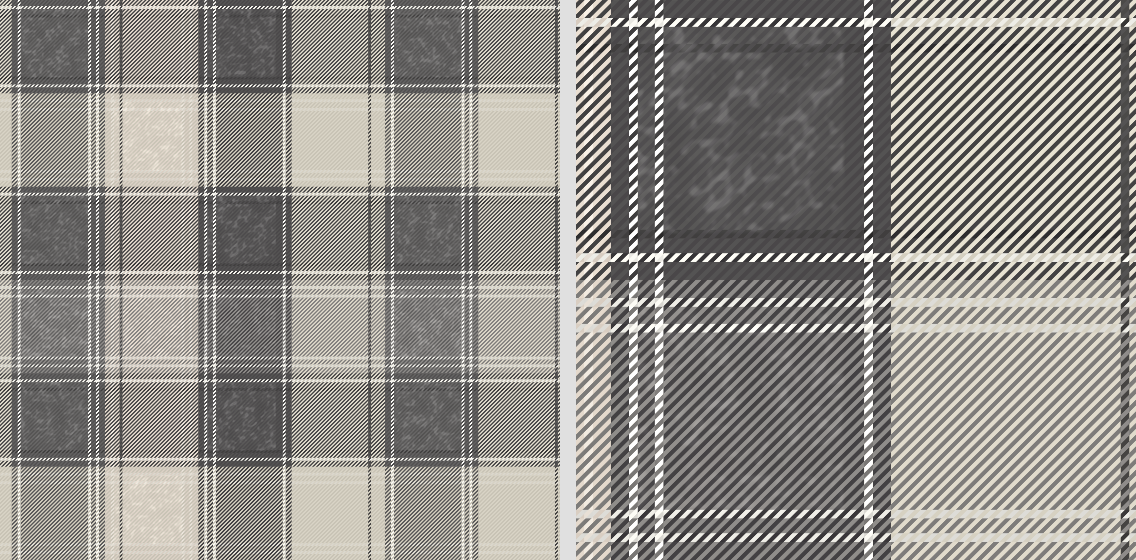
Left, the full canvas; right, a detail of the centre.
A Shadertoy shader for this pattern:

```glsl
const float BANDS = 6.0;            // colour bands per side
const float TWILL_COUNT = 144.0;    // diagonal ribs per side
const float WARP_SHIFT = 0.0208;    // sideways start of the first band
const float LINE_HALF_WIDTH = 0.0155;
const float RIB_CONTRAST = 1.25;
const float RIB_SHADE = 0.07;
const float WEAR_AMOUNT = 0.13;
const vec4 LINE_POS = vec4(0.080, 0.172, 0.836, 0.920);

const vec3 CHARCOAL = vec3(0.355, 0.350, 0.348);
const vec3 BLACK = vec3(0.265, 0.257, 0.262);
const vec3 GREY = vec3(0.560, 0.550, 0.540);
const vec3 BEIGE = vec3(0.825, 0.785, 0.740);
const vec3 CREAM = vec3(0.815, 0.795, 0.740);
const vec3 WHITE = vec3(0.950, 0.945, 0.920);
const vec3 INK = vec3(0.210, 0.205, 0.205);

const vec3 WARP[6] = vec3[6](CHARCOAL, BEIGE, BLACK, CREAM, CHARCOAL, CREAM);
const vec3 WEFT[6] = vec3[6](CHARCOAL, CREAM, CHARCOAL, GREY, CHARCOAL, CREAM);

// Strength of the four pinstripes: positive is white, negative is ink
const vec4 CHARCOAL_WARP = vec4(1.0, 0.0, 1.0, 1.0);
const vec4 BEIGE_WARP = vec4(0.4, -0.9, 0.4, 0.4);
const vec4 BLACK_WARP = vec4(1.0, 1.0, 0.0, 1.0);
const vec4 CREAM_WARP = vec4(0.0, 0.0, -0.9, 0.0);
const vec4 CHARCOAL_WEFT = vec4(1.0, -0.5, -0.5, 1.0);
const vec4 CREAM_WEFT = vec4(0.5);
const vec4 GREY_WEFT = vec4(0.85);
const vec4 WARP_LINES[6] = vec4[6](CHARCOAL_WARP, BEIGE_WARP, BLACK_WARP,
                                   CREAM_WARP, CHARCOAL_WARP, CREAM_WARP);
const vec4 WEFT_LINES[6] = vec4[6](CHARCOAL_WEFT, CREAM_WEFT, CHARCOAL_WEFT,
                                   GREY_WEFT, CHARCOAL_WEFT, CREAM_WEFT);

vec2 hashGradient(vec2 p) {
    vec3 q = fract(p.xyx * vec3(0.1031, 0.1030, 0.0973));
    q += dot(q, q.yzx + 33.33);
    float angle = 6.2832 * fract((q.x + q.y) * q.z);
    return vec2(cos(angle), sin(angle));
}

float gradientNoise(vec2 p) {
    vec2 i = floor(p), f = fract(p);
    vec2 u = f * f * f * (f * (f * 6.0 - 15.0) + 10.0);
    float a = dot(hashGradient(i), f);
    float b = dot(hashGradient(i + vec2(1, 0)), f - vec2(1, 0));
    float c = dot(hashGradient(i + vec2(0, 1)), f - vec2(0, 1));
    float d = dot(hashGradient(i + vec2(1, 1)), f - vec2(1, 1));
    return mix(mix(a, b, u.x), mix(c, d, u.x), u.y);
}

int wrapBand(float i) {
    return int(mod(i + 0.5, BANDS));
}

// Thread colour at band coordinate s, pinstripes included
vec3 threadColor(float s, float px, vec3 colors[6], vec4 lines[6]) {
    float edge = floor(s + 0.5);
    vec3 color = mix(colors[wrapBand(edge - 1.0)], colors[wrapBand(edge)],
                     smoothstep(-0.6 * px, 0.6 * px, s - edge));
    vec4 strength = lines[wrapBand(floor(s))];
    for (int k = 0; k < 4; k++) {
        float d = abs(fract(s) - LINE_POS[k]) - LINE_HALF_WIDTH;
        float cover = 1.0 - smoothstep(-0.5 * px, 0.5 * px, d);
        color = mix(color, strength[k] > 0.0 ? WHITE : INK, cover * abs(strength[k]));
    }
    return color;
}

// Diagonal over-under mask, 1 where the warp is on top
float twillMask(vec2 uv, float pixel) {
    float rib = abs(fract((uv.x + uv.y) * TWILL_COUNT) - 0.5) * 2.0;
    float blur = 1.3 * TWILL_COUNT * pixel;
    return smoothstep(0.5 - blur, 0.5 + blur, rib);
}

// Mottled patch in the middle of a cell
float wornFlecks(vec2 uv, vec2 cell) {
    vec2 inner = smoothstep(0.085, 0.10, cell) * (1.0 - smoothstep(0.82, 0.84, cell));
    float patches = gradientNoise(uv * 42.0);
    float flecks = gradientNoise(vec2(uv.x + 0.4 * uv.y, uv.y) * 135.0 + 17.0);
    float worn = 0.2 + 0.35 * patches + 0.8 * smoothstep(0.0, 0.5, flecks + 0.4 * patches);
    return inner.x * inner.y * worn;
}

void mainImage(out vec4 fragColor, in vec2 fragCoord) {
    vec2 uv = fragCoord / iResolution.xy;
    uv.y = 1.0 - uv.y;
    float pixel = 1.0 / min(iResolution.x, iResolution.y);
    float px = BANDS * pixel;
    vec2 s = BANDS * (uv - vec2(WARP_SHIFT, 0.0));

    // Interlace the two thread sets
    vec3 warp = threadColor(s.x, px, WARP, WARP_LINES);
    vec3 weft = threadColor(s.y, px, WEFT, WEFT_LINES);
    float over = twillMask(uv, pixel);
    vec3 mean = 0.5 * (warp + weft);
    vec3 cloth = mean + (mix(weft, warp, over) - mean) * RIB_CONTRAST;
    cloth += (over - 0.5) * RIB_SHADE;

    // Wear shows where the crossing bands are close in tone
    int column = wrapBand(floor(s.x));
    int row = wrapBand(floor(s.y));
    float toneGap = abs(WARP[column].g - WEFT[row].g);
    float similar = 1.0 - smoothstep(0.20, 0.42, toneGap);
    float wearable = WARP[column] == CREAM ? 0.0 : similar;
    float strength = WEAR_AMOUNT * mix(1.0, 0.4, WARP[column].g);
    cloth += wornFlecks(uv, fract(s)) * wearable * strength;

    fragColor = vec4(clamp(cloth, 0.0, 1.0), 1.0);
}
```
